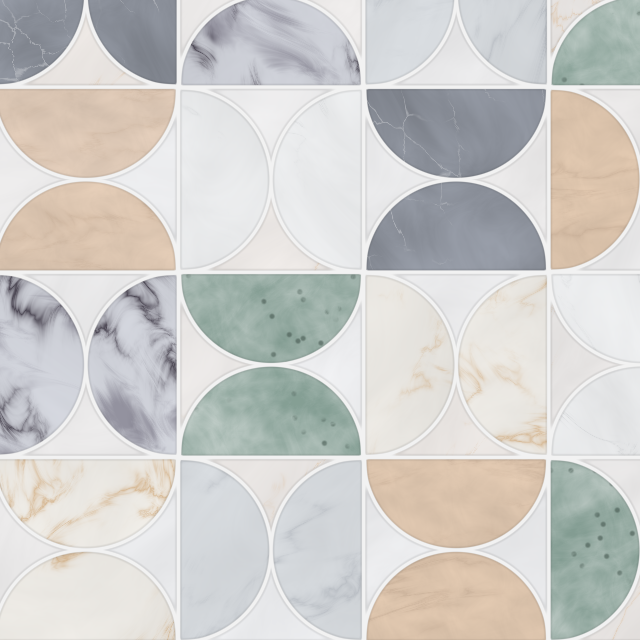
A three.js fragment shader for this pattern:

```glsl
varying vec2 vUv;

float hash(vec2 p) {
  return fract(sin(dot(p, vec2(127.1, 311.7))) * 43758.5);
}

// Layered, self-warping sines, roughly -1 to 1
float clouds(vec2 p) {
  float sum = 0.0;
  float gain = 0.5;
  for (int i = 0; i < 7; i++) {
    sum += gain * sin(p.x + sin(p.y * 1.3)) * cos(p.y);
    p = mat2(1.5, 1.2, -1.2, 1.5) * p + 1.3 * sin(p.yx) + 3.1;
    gain *= 0.56;
  }
  return sum;
}

// Cellular noise: nearest and second nearest distance
vec2 cellular(vec2 p) {
  vec2 id = floor(p);
  vec2 near = vec2(9.0);
  for (int y = -1; y <= 1; y++) {
    for (int x = -1; x <= 1; x++) {
      vec2 n = id + vec2(float(x), float(y));
      float d = length(n + vec2(hash(n), hash(n + 17.3)) - p);
      near = d < near.x ? vec2(d, near.x) : vec2(near.x, min(near.y, d));
    }
  }
  return near;
}

// Rotates, then lengthens features along the new x axis
vec2 streak(vec2 p, float angle, float ratio) {
  float c = cos(angle);
  float s = sin(angle);
  return vec2(c * p.x + s * p.y, ratio * (c * p.y - s * p.x));
}

vec3 marble(vec2 p, vec3 base, vec3 veinColor, float width, float amount) {
  float patches = smoothstep(-0.3, 0.4, clouds(p * 1.7 + 9.0));
  float line = exp(-abs(clouds(p * 3.0 + 4.0)) / width);
  return mix(base * (1.0 + 0.04 * clouds(p * 2.5)), veinColor, amount * patches * line);
}

vec3 slate(vec2 p, float tilt) {
  vec3 base = vec3(0.55, 0.57, 0.61) * (1.0 + 0.13 * clouds(p * 5.0));
  vec2 warped = streak(p, tilt, 1.8) * 3.0 + 0.5 * vec2(clouds(p * 4.0), clouds(p * 4.0 + 5.0));
  vec2 cell = cellular(warped);
  float crack = 1.0 - smoothstep(0.0, 0.045, cell.y - cell.x);
  crack *= smoothstep(-0.1, 0.4, clouds(p * 4.0 + 2.0));
  return mix(base, vec3(0.75, 0.76, 0.78), 0.6 * crack);
}

vec3 travertine(vec2 p, float seed) {
  vec3 base = mix(vec3(0.87, 0.77, 0.67), vec3(0.85, 0.77, 0.70), seed);
  vec3 color = marble(streak(p, 0.1, 3.0), base, vec3(0.76, 0.66, 0.57), 0.12, 0.5);
  return color * (1.0 + 0.03 * clouds(p * 18.0));
}

vec3 jade(vec2 p) {
  float mottle = 0.5 + 0.55 * clouds(p * 4.0) + 0.3 * clouds(p * 13.0);
  mottle += 0.3 * (cellular(p * 11.0 + clouds(p * 6.0)).x - 0.4);
  vec3 color = mix(vec3(0.51, 0.61, 0.57), vec3(0.73, 0.78, 0.76), clamp(mottle, 0.0, 1.0));
  float speck = 1.0 - smoothstep(0.05, 0.16, cellular(p * 8.0).x);
  return mix(color, vec3(0.27, 0.34, 0.31), 0.6 * speck * smoothstep(0.0, 0.35, clouds(p * 3.0 + 6.0)));
}

vec3 inkMarble(vec2 p, float tilt) {
  vec3 ink = vec3(0.27, 0.25, 0.30);
  vec3 color = marble(streak(p, tilt, 1.9), vec3(0.82, 0.83, 0.86), ink, 0.10, 0.95);
  float smoke = smoothstep(0.1, 0.7, clouds(streak(p, tilt + 0.5, 1.7) * 3.5));
  return mix(color, vec3(0.48, 0.47, 0.53), 0.7 * smoke);
}

vec3 stone(float kind, vec2 p, float seed) {
  float tilt = -0.9 + 0.5 * (seed - 0.5);
  if (kind < 0.5) return marble(streak(p, tilt, 2.0), vec3(0.925, 0.93, 0.935), vec3(0.78, 0.79, 0.80), 0.03, 0.45);
  if (kind < 1.5) return marble(streak(p, -tilt, 1.8), vec3(0.83, 0.845, 0.86), vec3(0.66, 0.68, 0.71), 0.11, 0.6);
  if (kind < 2.5) return slate(p, tilt);
  if (kind < 3.5) return travertine(p, seed);
  if (kind < 4.5) return jade(p);
  if (kind < 5.5) return marble(streak(p, -tilt, 1.4), vec3(0.92, 0.91, 0.89), vec3(0.80, 0.63, 0.43), 0.07, 0.65);
  return inkMarble(p, tilt);
}

// Stone kind of each tile, rows from the bottom up
float tileKind(vec2 tile) {
  mat4 plan = mat4(5, 1, 3, 4,  6, 4, 5, 0,  3, 0, 2, 3,  2, 6, 1, 4);
  vec4 index = vec4(0, 1, 2, 3);
  vec4 row = vec4(equal(index, vec4(mod(tile.y, 4.0))));
  vec4 column = vec4(equal(index, vec4(mod(tile.x, 4.0))));
  return dot(plan * row, column);
}

float smoothMin(float a, float b, float k) {
  float h = max(k - abs(a - b), 0.0) / k;
  return min(a, b) - 0.25 * k * h * h;
}

void main() {
  vec2 grid = (vUv + vec2(0.0104, 0.004)) / 0.2893;
  vec2 tile = floor(grid);
  vec2 local = fract(grid);

  // Facing half discs, turned a quarter on alternate tiles
  vec2 q = mod(tile.x + tile.y, 2.0) < 0.5 ? local : local.yx;
  vec2 side = step(0.5, q);
  float disc = length(vec2(q.x - 0.5, min(q.y, 1.0 - q.y))) - 0.5;
  vec2 border = min(local, 1.0 - local);

  // Each cut piece gets its own seed
  float pieceId = disc < 0.0 ? side.y : 2.0 + side.x;
  float seed = hash(tile + pieceId * 7.7 + 3.0);
  vec2 p = grid + 30.0 * vec2(seed, hash(tile + pieceId * 5.1));
  vec3 color;
  if (disc < 0.0) {
    color = stone(tileKind(tile), p, seed) * (0.98 + 0.04 * seed);
  } else {
    vec3 pale = mix(vec3(0.915, 0.92, 0.93), vec3(0.915, 0.895, 0.88), seed);
    color = marble(streak(p, 0.8, 2.0), pale, vec3(0.86, 0.74, 0.61), 0.03, 0.5 * step(0.55, seed));
  }

  // Grout with a thin shadow beside it
  float gap = smoothMin(abs(disc), min(border.x, border.y), 0.02) - 0.0105;
  color *= 1.0 - 0.09 * (1.0 - smoothstep(0.0, 0.014, gap));
  vec3 grout = vec3(0.95) - 0.05 * smoothstep(-0.006, 0.0, gap);
  color = mix(grout, color, smoothstep(-0.004, 0.004, gap));
  gl_FragColor = vec4(color, 1.0);
}
```
